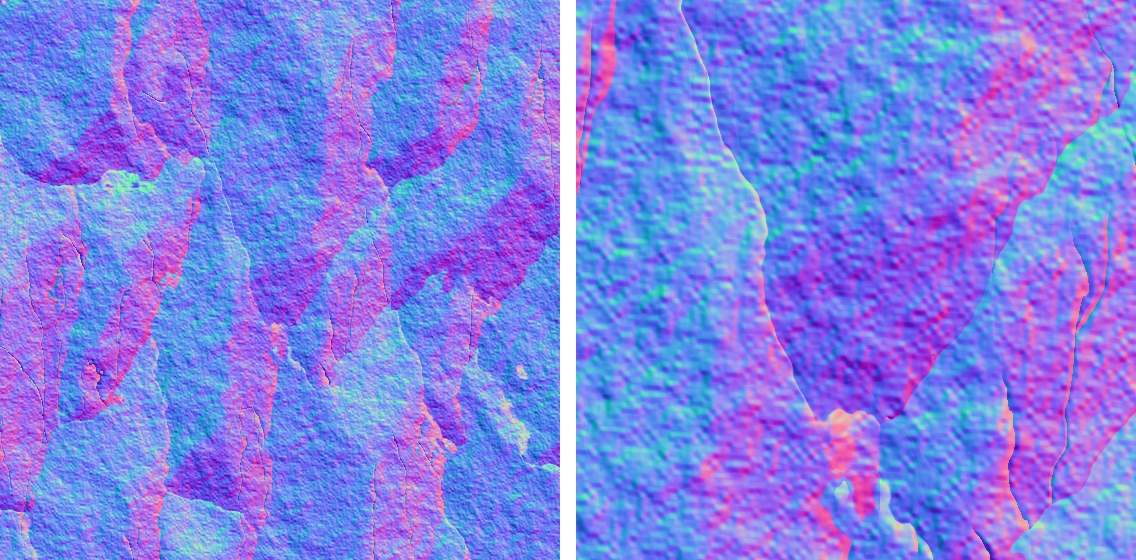
Left: the whole. Right: its middle third, enlarged.
Write a Shadertoy shader that draws this texture map.

```glsl
const vec2 BLOCKS = vec2(4.6, 2.2);        // rock blocks per canvas
const vec2 BLOCK_SHAPE = vec2(1.0, 0.6);   // smaller y makes taller blocks
const vec2 SLABS = vec2(19.0, 3.4);        // cracked slabs per canvas
const vec2 FACET_TILT[4] = vec2[4](        // left, right, under, top
    vec2(-0.27, 0.04), vec2(0.33, -0.10), vec2(0.0, -0.40), vec2(0.04, 0.29));
const float FACET_INSET[4] = float[4](0.0, -0.010, 0.022, 0.020);
const float TILT_JITTER = 0.13;
const float HEIGHT_JITTER = 0.035;
const float FACET_SHARPNESS = 500.0;
const float RIM_WIDTH = 0.005;
const float RIM_TILT = 0.8;
const float CRACK_WIDTH = 0.0025;
const float CRACK_TILT = 0.9;
const float SLAB_JITTER = 0.18;
const float GRAIN_START = 6.5;
const float GRAIN_TILT = 0.10;
const float GRAIN_GAIN = 1.31;             // above one favours fine grain
const int GRAIN_OCTAVES = 6;
const float BLUE_LEVEL = 0.96;

vec2 hash2(vec2 p) {
    vec3 q = fract(p.xyx * vec3(0.1031, 0.1030, 0.0973));
    q += dot(q, q.yzx + 33.33);
    return fract((q.xx + q.yz) * q.zy);
}

// Slope of smooth value noise
vec2 bump(vec2 p) {
    vec2 i = floor(p), f = fract(p);
    vec2 u = f * f * (3.0 - 2.0 * f), du = 6.0 * f * (1.0 - f);
    float a = hash2(i).x, b = hash2(i + vec2(1, 0)).x;
    float c = hash2(i + vec2(0, 1)).x, d = hash2(i + vec2(1, 1)).x;
    return du * (vec2(b - a, c - a) + (a - b - c + d) * u.yx);
}

// Faceted block: xy is the surface tilt, z the height
vec3 block(vec2 d, vec2 id) {
    vec2 tilt = vec2(0);
    float total = 0.0, shift = 0.3 * length(d);   // shift keeps exp in range
    for (int k = 0; k < 4; k++) {
        vec2 t = FACET_TILT[k] + (hash2(id + 17.0 * float(k + 1)) - 0.5) * TILT_JITTER;
        float w = exp(FACET_SHARPNESS * (dot(t, d) - FACET_INSET[k] - shift));
        tilt += t * w;
        total += w;
    }
    float base = (hash2(id + 91.0).x - 0.5) * HEIGHT_JITTER;
    return vec3(tilt / total, base - shift - log(total) / FACET_SHARPNESS);
}

// Highest blocks win; their exposed borders get a steep rim
vec2 blockTilt(vec2 p, float roughness) {
    vec3 first = vec3(0, 0, -9), second = first;
    vec2 cell = floor(p * BLOCKS);
    for (int y = -1; y <= 1; y++)
    for (int x = -1; x <= 1; x++) {
        vec2 id = cell + vec2(x, y);
        vec2 centre = (id + 0.1 + 0.8 * hash2(id)) / BLOCKS;
        vec3 b = block((p - centre) * BLOCK_SHAPE, id);
        if (b.z > first.z) { second = first; first = b; }
        else if (b.z > second.z) second = b;
    }
    vec2 across = (first.xy - second.xy) * BLOCK_SHAPE;
    float steep = max(length(across), 0.08);
    float gap = (first.z - second.z) / steep;
    vec2 outward = across / steep;
    float exposed = smoothstep(-0.5, 0.7, outward.x + outward.y);
    float soft = 0.5 - 0.5 * smoothstep(0.0, 1.5 / iResolution.y, gap);
    float width = RIM_WIDTH * (1.0 + roughness);
    vec2 rim = outward * RIM_TILT * exposed * exp(-gap * gap / (width * width));
    return mix(first.xy + rim, second.xy, soft);
}

// Tall cellular slabs: xy is the tilt into the crack, zw the slab tilt
vec4 slabTilt(vec2 p) {
    vec2 s = p * SLABS, cell = floor(s), near = vec2(9), next = near, owner = cell;
    for (int y = -1; y <= 1; y++)
    for (int x = -1; x <= 1; x++) {
        vec2 id = cell + vec2(x, y);
        vec2 d = id + hash2(id + 41.0) - s;
        if (dot(d, d) < dot(near, near)) { next = near; near = d; owner = id; }
        else if (dot(d, d) < dot(next, next)) next = d;
    }
    vec2 across = normalize(next - near);
    vec2 grad = across * SLABS;
    float edge = dot(0.5 * (near + next), across) / length(grad);
    vec2 groove = normalize(grad) * exp(-pow(edge / CRACK_WIDTH, 2.0));
    return vec4(groove, hash2(owner + 73.0) - 0.5);
}

// Stone grain from rotated octaves
vec2 grainTilt(vec2 p) {
    mat2 turn = mat2(0.8, 0.6, -0.6, 0.8), m = mat2(1.0);
    vec2 sum = vec2(0);
    float freq = GRAIN_START, amount = GRAIN_TILT;
    for (int i = 0; i < GRAIN_OCTAVES; i++) {
        sum += amount * bump(m * p * freq + 13.0 * float(i)) * m;
        m = turn * m;
        freq *= 2.1;
        amount *= GRAIN_GAIN;
    }
    return sum;
}

void mainImage(out vec4 fragColor, in vec2 fragCoord) {
    vec2 p = fragCoord / iResolution.y + 3.0;

    // Ragged outlines
    vec2 warp = 0.030 * bump(p * vec2(10, 6)) + 0.013 * bump(p * 24.0 + 5.0)
              + 0.005 * bump(p * 62.0 + 9.0) + 0.0018 * bump(p * 140.0);
    vec2 tilt = blockTilt(p + warp, bump(p * 20.0).x);

    // Cracks mostly split the faces turned right
    vec4 slab = slabTilt(p + 0.7 * warp);
    float rightFace = smoothstep(0.05, 0.25, tilt.x);
    float patchy = smoothstep(-0.5, 0.0, bump(p * 6.0 + 2.0).x);
    tilt += slab.xy * CRACK_TILT * patchy * mix(0.1, 1.0, rightFace);
    tilt += slab.zw * SLAB_JITTER * mix(0.2, 1.0, rightFace);

    // Pack the normal as a colour
    tilt += grainTilt(p);
    tilt /= max(1.0, length(tilt) / 0.92);
    float facing = sqrt(1.0 - dot(tilt, tilt));
    fragColor = vec4(tilt * 0.5 + 0.5, (facing * 0.5 + 0.5) * BLUE_LEVEL, 1.0);
}
```
